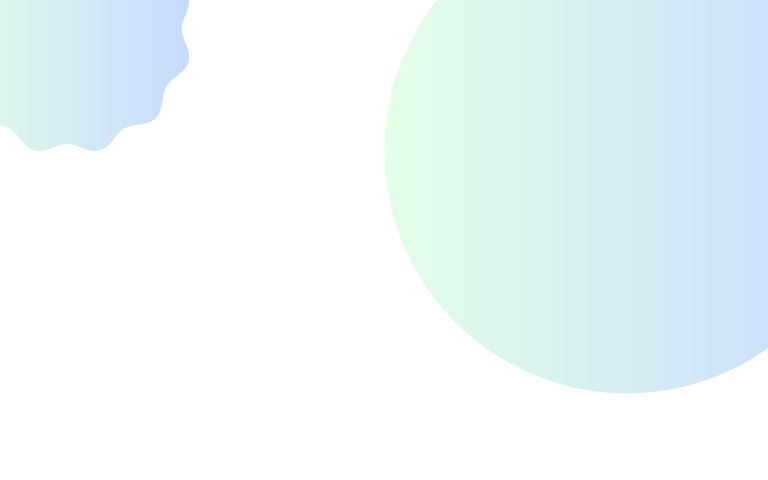
This background is drawn by a WebGL 1 fragment shader. Its source:

```glsl
precision highp float;
// White backdrop with a large disc and a scalloped badge, both shaded from mint to pale blue.

#define MINT vec3(0.89, 1.0, 0.906)
#define BLUE vec3(0.78, 0.855, 1.0)
#define DISC_CENTER vec2(1.306, 0.6854)
#define DISC_RADIUS 0.505
#define BADGE_CENTER vec2(0.1396, 0.9396)
#define BADGE_RADIUS 0.2506
#define SCALLOP_DEPTH 0.0113
#define SCALLOP_COUNT 12.0

uniform vec2 u_resolution;

// Horizontal blend across a shape of the given half width
vec3 mintToBlue(float x, float halfWidth) {
  return mix(MINT, BLUE, clamp(0.5 + 0.5 * x / halfWidth, 0.0, 1.0));
}

float discDistance(vec2 p) {
  return length(p) - DISC_RADIUS;
}

// Circle whose radius ripples with the angle
float badgeDistance(vec2 p) {
  float angle = atan(p.y, p.x + step(length(p), 1e-5));
  return length(p) - BADGE_RADIUS + SCALLOP_DEPTH * cos(SCALLOP_COUNT * angle);
}

// One pixel wide antialiased fill
float coverage(float dist) {
  return clamp(0.5 - dist * u_resolution.y, 0.0, 1.0);
}

void main() {
  // Canvas height is one unit
  vec2 p = gl_FragCoord.xy / u_resolution.y;
  vec3 color = vec3(1.0);

  // Large disc at the right
  vec2 disc = p - DISC_CENTER;
  color = mix(color, mintToBlue(disc.x, DISC_RADIUS), coverage(discDistance(disc)));

  // Scalloped badge at the upper left
  vec2 badge = p - BADGE_CENTER;
  vec3 badgeColor = mintToBlue(badge.x, BADGE_RADIUS + SCALLOP_DEPTH);
  color = mix(color, badgeColor, coverage(badgeDistance(badge)));

  gl_FragColor = vec4(color, 1.0);
}
```
